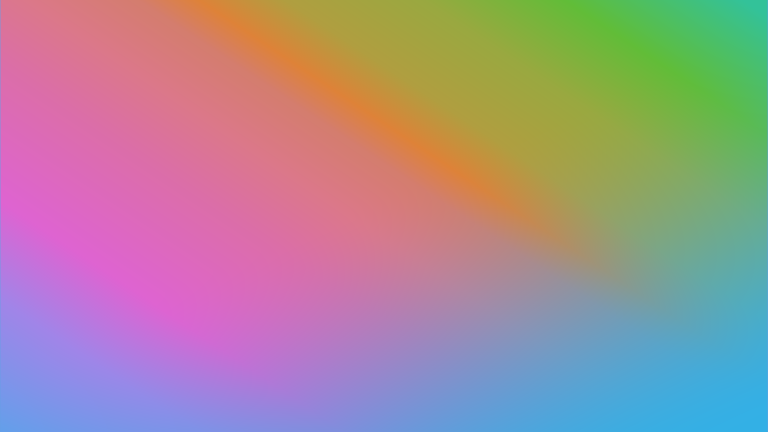
Reproduce this background procedurally as a Shadertoy shader.

```glsl
// Diagonal rainbow gradient with soft ridges, sinking into blue at the lower right.
#define BAND_SLOPE 1.5
#define BLUE_TILT 0.46
#define BLUE_START 0.85
#define BLUE_FULL 1.80
#define BLUE vec3(0.20, 0.69, 0.90)
#define EDGE_COLOR vec3(0.40, 0.62, 0.90)
#define EDGE_WIDTH 0.003
#define EDGE_STRENGTH 0.6

// Colour stops across the diagonal: rgb and position in canvas heights.
const int STOP_COUNT = 11;
const vec4 STOPS[STOP_COUNT] = vec4[STOP_COUNT](
    vec4(0.40, 0.62, 0.92, -1.50),
    vec4(0.63, 0.52, 0.91, -1.04),
    vec4(0.87, 0.39, 0.82, -0.70),
    vec4(0.86, 0.43, 0.66, -0.22),
    vec4(0.86, 0.47, 0.54,  0.06),
    vec4(0.83, 0.49, 0.43,  0.32),
    vec4(0.87, 0.51, 0.22,  0.46),
    vec4(0.69, 0.62, 0.25,  0.66),
    vec4(0.60, 0.66, 0.25,  0.98),
    vec4(0.38, 0.74, 0.22,  1.31),
    vec4(0.20, 0.76, 0.60,  1.72));

// Piecewise blend whose creases form the bright diagonal ridges.
vec3 diagonalSpectrum(float position) {
    vec3 color = STOPS[0].rgb;
    for (int i = 1; i < STOP_COUNT; i++) {
        float start = STOPS[i - 1].w;
        float blend = clamp((position - start) / (STOPS[i].w - start), 0.0, 1.0);
        color = mix(color, STOPS[i].rgb, blend);
    }
    return color;
}

void mainImage(out vec4 fragColor, in vec2 fragCoord) {
    vec2 p = fragCoord / iResolution.y;
    float aspect = iResolution.x / iResolution.y;
    float depth = 1.0 - p.y;

    // Diagonal bands
    vec3 color = diagonalSpectrum(p.x - BAND_SLOPE * depth);

    // Blue wash rising from the lower right
    float wash = smoothstep(BLUE_START, BLUE_FULL, BLUE_TILT * p.x + depth);
    color = mix(color, BLUE, wash);

    // Faint cool rim on the two sides
    float sideDistance = min(p.x, aspect - p.x);
    float rim = EDGE_STRENGTH * (1.0 - smoothstep(0.0, EDGE_WIDTH, sideDistance));
    color = mix(color, EDGE_COLOR, rim);

    fragColor = vec4(color, 1.0);
}
```
